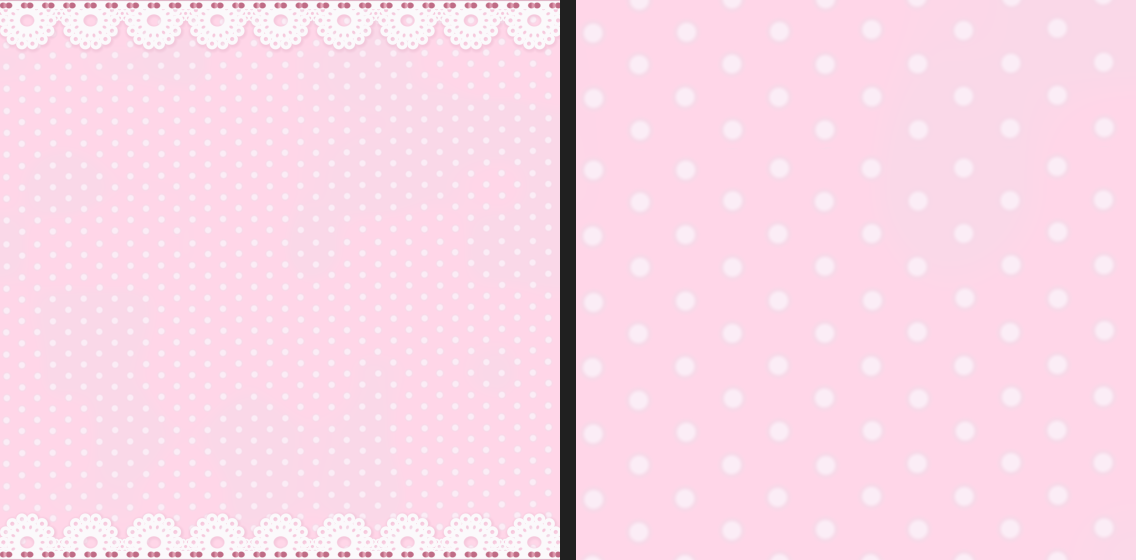
Left, the full canvas; right, a detail of the centre.
A three.js fragment shader for this pattern:

```glsl
// Pink polka-dot paper with a scalloped lace border along the top and bottom.
// The dots sit on a staggered, slightly tilted lattice; the lace is a repeated
// distance field of petals and eyelets, threaded with a ribbon of small beads.
varying vec2 vUv;

const float TAU = 6.2831853;
const float SOFT = 0.0013;
const float DOT_SOFT = 0.0018;

const vec3 PAPER = vec3(1.0, 0.84, 0.91);
const vec3 MOTTLE = vec3(0.97, 0.85, 0.91);
const vec3 DOT = vec3(0.985, 0.93, 0.965);
const vec3 LACE = vec3(0.985, 0.975, 0.985);
const vec3 SHADOW = vec3(0.91, 0.71, 0.80);
const vec3 RIBBON = vec3(0.75, 0.42, 0.52);
const vec3 SHEEN = vec3(0.92, 0.68, 0.75);
const vec3 HEM = vec3(0.87, 0.70, 0.77);

const vec2 DOT_PITCH = vec2(0.02764, 0.0392);
const vec2 DOT_START = vec2(0.0117, 0.8801);
const float DOT_RADIUS = 0.0055;
const float DOT_HALO = 0.0022;
const float DOT_JITTER = 0.0012;
const float DOT_TILT = 0.007;
const float SEAM_Y = 0.5755;
const float SEAM_GAP = 0.0033;
const float MOTTLE_SCALE = 9.0;

const float LACE_PITCH = 0.1132;
const float LACE_START = 0.0485;
const float PETALS = 14.0;
const float PETAL_RING = 0.0425;
const float PETAL_RADIUS = 0.0102;
const float TAPE_WIDTH = 0.0168;
const float BEAD_Y = 0.0098;

float hash(vec2 p) {
  return fract(sin(dot(p, vec2(127.1, 311.7))) * 43758.5453);
}

float noise(vec2 p) {
  vec2 i = floor(p), f = fract(p);
  f = f * f * (3.0 - 2.0 * f);
  return mix(mix(hash(i), hash(i + vec2(1, 0)), f.x),
             mix(hash(i + vec2(0, 1)), hash(i + vec2(1, 1)), f.x), f.y);
}

float fill(float d, float soft) {
  return 1.0 - smoothstep(-soft, soft, d);
}

// Signed offset from the nearest multiple of pitch
float repeatAxis(float x, float pitch) {
  return (fract(x / pitch + 0.5) - 0.5) * pitch;
}

// Offset from the nearest of n points on a ring
vec2 repeatRing(vec2 p, float n, float radius) {
  float a = repeatAxis(atan(p.y, p.x), TAU / n);
  return length(p) * vec2(cos(a), sin(a)) - vec2(radius, 0.0);
}

float dotField(vec2 p) {
  p.y -= DOT_TILT * p.x;
  p.y += SEAM_GAP * step(p.y, SEAM_Y);
  p -= DOT_START;
  float column = floor(p.x / DOT_PITCH.x + 0.5);
  p.y -= 0.5 * mod(column, 2.0) * DOT_PITCH.y;
  vec2 id = vec2(column, floor(p.y / DOT_PITCH.y + 0.5));
  vec2 jitter = vec2(hash(id), hash(id + 37.0)) - 0.5;
  return length(p - id * DOT_PITCH - jitter * DOT_JITTER) - DOT_RADIUS;
}

// Large half-flower with petal eyelets, an inner eyelet ring and an open centre
float scallop(vec2 p) {
  vec2 petal = repeatRing(p, PETALS, PETAL_RING);
  float body = min(length(p) - 0.0365, length(petal) - PETAL_RADIUS);
  float holes = length(petal) - 0.0036;
  vec2 eyelet = repeatRing(p, PETALS, 0.0275);
  holes = min(holes, length(eyelet * vec2(0.75, 1.0)) - 0.0025);
  holes = min(holes, length(p * vec2(0.85, 1.0)) - 0.0108);
  return max(body, -holes);
}

// Small flower bridging two scallops
float rosette(vec2 p) {
  vec2 petal = repeatRing(p, 6.0, 0.0095);
  float body = min(length(p) - 0.0085, length(petal) - 0.0058);
  return max(body, -min(length(petal) - 0.0024, length(p) - 0.0027));
}

// p.y is the distance inward from the edge of the canvas
float laceField(vec2 p, float centreY) {
  float x = p.x - LACE_START;
  float big = scallop(vec2(repeatAxis(x, LACE_PITCH), p.y - centreY));
  float between = repeatAxis(x + 0.5 * LACE_PITCH, LACE_PITCH);
  float small = rosette(vec2(between, p.y - 0.024));
  return min(p.y - TAPE_WIDTH, min(big, small));
}

void main() {
  // Paper with broad tone patches, dots with a faint halo
  float mottle = smoothstep(0.5, 0.75, noise(vUv * MOTTLE_SCALE));
  vec3 color = mix(PAPER, MOTTLE, mottle * 0.7);
  float dots = dotField(vUv);
  color = mix(color, MOTTLE, fill(dots - DOT_HALO, DOT_SOFT));
  color = mix(color, DOT, fill(dots, DOT_SOFT));

  // Lace with a soft cast shadow
  float top = step(0.5, vUv.y);
  vec2 p = vec2(vUv.x, mix(vUv.y, 1.0 - vUv.y, top));
  float centreY = mix(0.0315, 0.0365, top);
  vec2 drop = vec2(-0.0012, mix(0.002, -0.002, top));
  float shade = 1.0 - smoothstep(-0.001, 0.007, laceField(p + drop, centreY));
  color = mix(color, SHADOW, shade * 0.45);
  color = mix(color, LACE, fill(laceField(p, centreY), SOFT));

  // Ribbon beads, each a pair of lobes, and the hem line
  float pitch = LACE_PITCH / 3.0;
  float x = repeatAxis(p.x - LACE_START, pitch);
  float id = floor((p.x - LACE_START) / pitch + 0.5);
  vec2 lobe = vec2(abs(x) - 0.005, p.y - BEAD_Y);
  float bead = length(lobe * vec2(0.85, 1.0)) - 0.0052;
  float gloss = 1.0 - smoothstep(0.0, 0.005, abs(x + 0.002));
  gloss *= 0.6 + 0.4 * hash(vec2(id, top));
  color = mix(color, mix(RIBBON, SHEEN, gloss), fill(bead, SOFT));
  color = mix(color, HEM, fill(p.y - 0.0018, SOFT));

  gl_FragColor = vec4(color, 1.0);
}
```
